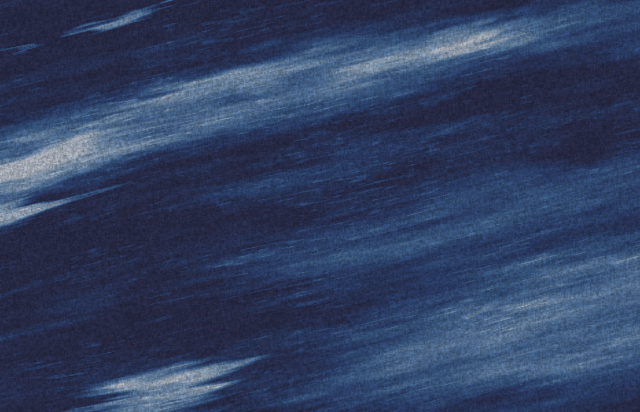
A Shadertoy shader for this texture:

```glsl
// Indigo dyed cloth: pale and blue brush marks sweep up to the right over a dark ground.
// Soft ellipses set the dye strength in sheared space; stretched noise frays them
// into fibres, then a six-step dye ramp and a fine weave give the colour.

const float SLOPE = 0.25;
const vec3 DYE[6] = vec3[6](
    vec3(0.145, 0.155, 0.260), vec3(0.155, 0.220, 0.375),
    vec3(0.200, 0.310, 0.465), vec3(0.290, 0.400, 0.540),
    vec3(0.420, 0.510, 0.610), vec3(0.620, 0.645, 0.685));

float hash(vec2 p) {
    vec3 a = fract(vec3(p.xyx) * 0.1031);
    a += dot(a, a.yzx + 33.33);
    return fract((a.x + a.y) * a.z);
}

float noise(vec2 p) {
    vec2 cell = floor(p), f = fract(p);
    f = f * f * (3.0 - 2.0 * f);
    float low = mix(hash(cell), hash(cell + vec2(1, 0)), f.x);
    float high = mix(hash(cell + vec2(0, 1)), hash(cell + vec2(1, 1)), f.x);
    return mix(low, high, f.y);
}

// Layered noise, centred on zero, with the given starting frequency
float fibres(vec2 p, vec2 frequency) {
    float sum = 0.0, weight = 0.5;
    for (int i = 0; i < 4; i++) {
        sum += weight * (noise(p * frequency + float(i) * 17.3) - 0.5);
        frequency *= vec2(1.7, 1.8);
        weight *= 0.72;
    }
    return sum;
}

// Soft elliptical stroke
float mark(vec2 p, vec2 centre, vec2 radius) {
    return 1.0 - smoothstep(0.3, 1.0, length((p - centre) / radius));
}

// Pull edges along and across the stroke direction
vec2 fray(vec2 p) {
    float along = fibres(p, vec2(3.0, 40.0));
    float across = fibres(p + 9.0, vec2(4.0, 18.0));
    return p + vec2(0.38 * along, 0.075 * across);
}

// Dye strength of the broad marks, in ramp steps
float broadMarks(vec2 p) {
    float tone = 0.05;
    // Pale upper sweep and its highlights
    tone += 2.4 * mark(p, vec2(0.50, 0.620), vec2(1.10, 0.135));
    tone += 2.7 * mark(p, vec2(0.00, 0.585), vec2(0.65, 0.085));
    tone += 1.7 * mark(p, vec2(0.52, 0.665), vec2(0.42, 0.050));
    tone += 2.1 * mark(p, vec2(1.02, 0.620), vec2(0.32, 0.045));
    tone += 1.4 * mark(p, vec2(1.45, 0.580), vec2(0.60, 0.140));
    // Blue washes on the right
    tone += 1.5 * mark(p, vec2(1.25, 0.180), vec2(0.90, 0.150));
    tone += 2.5 * mark(p, vec2(1.40, -0.120), vec2(0.90, 0.250));
    // Faint blue streaking in the middle
    tone += 0.8 * mark(p, vec2(0.85, 0.400), vec2(0.50, 0.080));
    // Small pale touches on the left
    tone += 3.4 * mark(p, vec2(0.34, 0.885), vec2(0.14, 0.028));
    tone += 2.0 * mark(p, vec2(0.00, 0.890), vec2(0.08, 0.035));
    tone += 4.0 * mark(p, vec2(-0.02, 0.475), vec2(0.20, 0.065));
    tone += 3.9 * mark(p, vec2(0.38, -0.050), vec2(0.24, 0.105));
    return tone;
}

// Short thin pale threads, gathered in loose groups
float threads(vec2 p, vec2 frequency) {
    float dash = smoothstep(0.72, 0.95, noise(p * frequency));
    return dash * smoothstep(0.30, 0.70, noise(p * vec2(4.0, 13.0) + 41.0));
}

vec3 dyeRamp(float tone) {
    vec3 colour = DYE[0];
    for (int i = 1; i < 6; i++) {
        colour = mix(colour, DYE[i], clamp(tone - float(i - 1), 0.0, 1.0));
    }
    return colour;
}

// Fine cloth grain, centred on zero
float weave(vec2 p) {
    float warp = noise(p * vec2(300.0, 130.0));
    float weft = noise(p * vec2(140.0, 310.0) + 23.0);
    float speck = noise(p * 330.0 + 71.0);
    return (warp + weft + speck) / 3.0 - 0.5;
}

void mainImage(out vec4 fragColor, in vec2 fragCoord) {
    vec2 uv = fragCoord / iResolution.y;
    vec2 p = vec2(uv.x, uv.y - SLOPE * uv.x);
    p.y += 0.025 * (noise(uv * 2.2) - 0.5);

    // Dye strength: broad marks, combed streaks and slow blotches
    float tone = broadMarks(fray(p));
    float contrast = 1.35 + 0.45 * min(tone, 3.0);
    tone += contrast * fibres(p + 5.0, vec2(5.0, 45.0));
    tone += 1.4 * fibres(p + 3.0, vec2(1.8, 8.0));
    tone += 0.9 * threads(p, vec2(22.0, 190.0));
    tone += 0.7 * threads(p + 7.0, vec2(34.0, 240.0));

    vec3 colour = dyeRamp(clamp(tone, 0.0, 5.0));
    colour *= 1.0 + 0.55 * weave(uv);
    fragColor = vec4(colour, 1.0);
}
```
